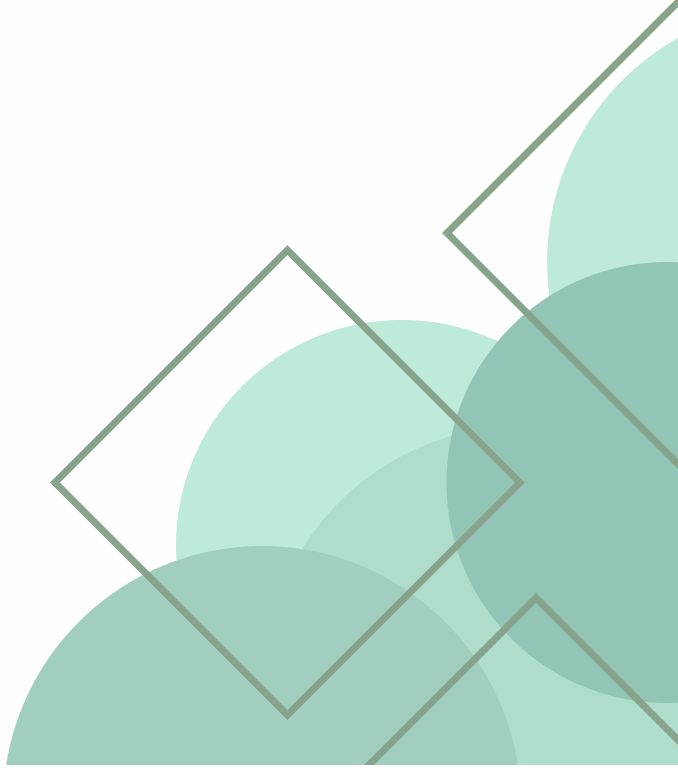
Write a WebGL 1 fragment shader that draws this background.

```glsl
precision highp float;
// Flat overlapping mint discs rising from the lower right over a pale sheet,
// crossed by three equal diamond outlines. Discs are painted back to front
// from circle distances; diamonds use the L1 norm. Lengths are canvas heights.

uniform vec2 u_resolution;

#define DIAMOND_RADIUS 0.3027
#define STROKE_HALF 0.0046
#define MARGIN_LEFT 0.0078
#define MARGIN_BOTTOM 0.0039
#define PAPER vec3(0.996)
#define MINT vec3(0.745, 0.918, 0.855)
#define SAGE vec3(0.682, 0.867, 0.796)
#define SEAFOAM vec3(0.627, 0.808, 0.749)
#define TEAL vec3(0.576, 0.773, 0.718)
#define STROKE_COLOR vec3(0.535, 0.640, 0.550)

// Coverage of a shape from its signed distance, about one pixel soft
float coverage(float dist) {
  return clamp(0.5 - dist * u_resolution.y, 0.0, 1.0);
}

float disc(vec2 p, vec2 center, float radius) {
  return coverage(length(p - center) - radius);
}

// Mitred outline of a square standing on its corner
float diamondOutline(vec2 p, vec2 center) {
  vec2 q = abs(p - center);
  float dist = (q.x + q.y - DIAMOND_RADIUS) * 0.70711;
  return coverage(abs(dist) - STROKE_HALF);
}

void main() {
  vec2 p = gl_FragCoord.xy / u_resolution.y;
  vec3 color = PAPER;

  // Discs, back to front
  color = mix(color, MINT, disc(p, vec2(1.0470, 0.6590), 0.3346));
  color = mix(color, MINT, disc(p, vec2(0.5234, 0.2891), 0.2943));
  color = mix(color, SAGE, disc(p, vec2(0.6810, 0.1068), 0.3385));
  color = mix(color, SEAFOAM, disc(p, vec2(0.3411, -0.0482), 0.3372));
  color = mix(color, TEAL, disc(p, vec2(0.8685, 0.3717), 0.2871));

  // Diamond outlines
  float stroke = diamondOutline(p, vec2(0.3743, 0.3717));
  stroke = max(stroke, diamondOutline(p, vec2(0.8848, 0.6966)));
  stroke = max(stroke, diamondOutline(p, vec2(0.6979, -0.0814)));
  color = mix(color, STROKE_COLOR, stroke);

  // Thin white margin on the left and bottom
  float margin = coverage(min(p.x - MARGIN_LEFT, p.y - MARGIN_BOTTOM));
  gl_FragColor = vec4(mix(color, vec3(1.0), margin), 1.0);
}
```
